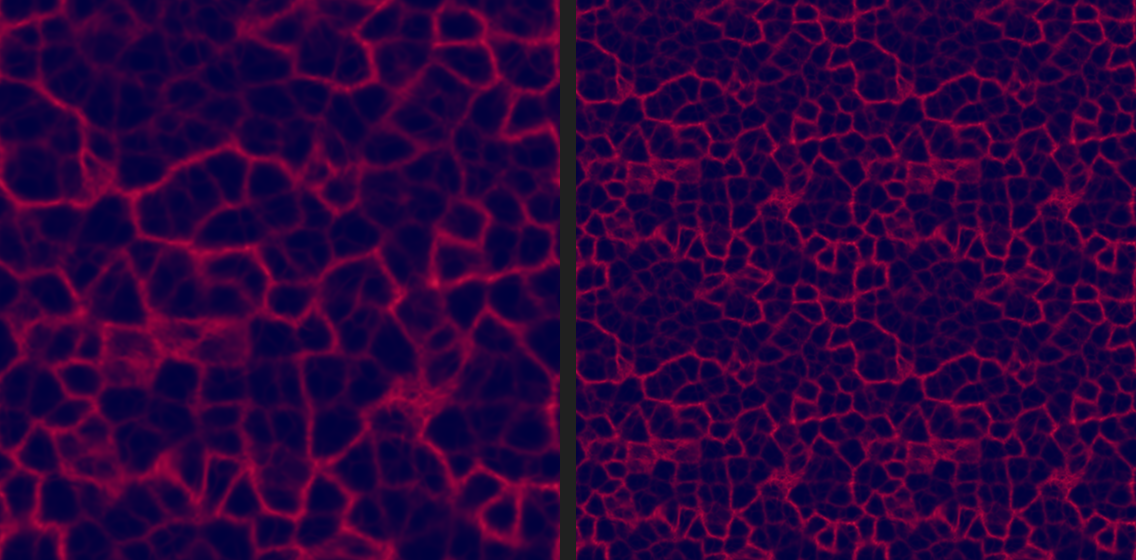
Left: one tile. Right: repeated 2 by 2.
This pattern is drawn by a Shadertoy shader. Its source:

```glsl
// Tileable web of soft crimson veins around dark, rounded navy cells.

#define CELLS 14.0        // cells per side (even, so that groups wrap)
#define SHARPNESS 9.2     // falloff of the veins, per cell
#define MAIN_VEINS 0.36   // strength of veins between cell groups
#define SIDE_VEINS 0.22   // strength of veins between all cells
#define FINE_CELLS 28.0   // cells per side of the faint filaments (even)
#define FINE_SHARPNESS 7.5 // falloff of the filaments, per cell
#define FINE_VEINS 0.15   // strength of the faint filaments
#define BEND 0.028        // large bending of the veins, in canvas units
#define WOBBLE 0.008      // small bending of the veins, in canvas units
#define GRAIN 0.80        // mottling along the veins

const vec3 NAVY = vec3(0.0, 0.0, 0.24);
const vec3 CRIMSON = vec3(1.0, 0.0, 0.0);
const vec3 HOT_TINT = vec3(0.0, 0.06, 0.03);

vec2 hash2(vec2 p) {
    vec3 q = fract(p.xyx * vec3(0.1031, 0.1030, 0.0973));
    q += dot(q, q.yzx + 33.33);
    return fract((q.xx + q.yz) * q.zy);
}

// Two channels of value noise that wrap after one canvas.
vec2 wrapNoise(vec2 uv, float repeats, float salt) {
    vec2 p = uv * repeats;
    vec2 cell = floor(p);
    vec2 f = fract(p);
    f = f * f * (3.0 - 2.0 * f);
    vec2 a = hash2(mod(cell, repeats) + salt);
    vec2 b = hash2(mod(cell + vec2(1.0, 0.0), repeats) + salt);
    vec2 c = hash2(mod(cell + vec2(0.0, 1.0), repeats) + salt);
    vec2 d = hash2(mod(cell + 1.0, repeats) + salt);
    return mix(mix(a, b, f.x), mix(c, d, f.x), f.y);
}

// Smooth Voronoi borders. x: borders of all cells, y: borders of cell groups,
// whose strength depends on how far the directions of two groups differ.
vec2 cellWeb(vec2 uv, float cells, float sharpness, float salt) {
    vec2 p = uv * cells;
    vec2 base = floor(p);
    float total = 0.0;
    float squares = 0.0;
    vec2 lean = vec2(0.0);
    for (int y = -2; y <= 2; y++) {
        for (int x = -2; x <= 2; x++) {
            vec2 cell = base + vec2(x, y);
            vec2 id = mod(cell, cells);
            vec2 seed = cell + hash2(id + salt);
            float weight = exp(-sharpness * length(seed - p));

            vec2 loose = id + 2.0 * hash2(id + salt + 57.0);
            vec2 group = mod(floor(0.5 * loose), 0.5 * cells);
            vec2 direction = normalize(hash2(group + salt + 91.0) - 0.4999);

            total += weight;
            squares += weight * weight;
            lean += weight * direction;
        }
    }
    lean /= total;
    return vec2(1.0 - squares / (total * total), 1.0 - dot(lean, lean));
}

void mainImage(out vec4 fragColor, in vec2 fragCoord) {
    vec2 uv = fragCoord / iResolution.xy;

    // Bend the plane so that the veins curve.
    vec2 bent = uv + BEND * (wrapNoise(uv, 9.0, 3.0) - 0.5)
                   + WOBBLE * (wrapNoise(uv, 31.0, 17.0) - 0.5);

    // Main and side veins.
    vec2 web = cellWeb(bent, CELLS, SHARPNESS, 5.0);
    float glow = MAIN_VEINS * web.y + SIDE_VEINS * web.x;

    // Faint filaments, stronger in small patches.
    float patches = smoothstep(0.2, 0.8, wrapNoise(uv, 17.0, 61.0).x);
    vec2 filaments = cellWeb(bent.yx, FINE_CELLS, FINE_SHARPNESS, 73.0);
    glow += FINE_VEINS * mix(0.3, 1.0, patches) * 0.5 * (filaments.x + filaments.y);

    // Mottling along the veins.
    float mottle = 0.5 * (wrapNoise(bent, 64.0, 29.0).x
                        + wrapNoise(bent, 120.0, 43.0).y);
    glow *= 1.0 + GRAIN * (mottle - 0.5);

    // Dark cells to crimson veins.
    glow = min(glow, 0.8);
    vec3 color = NAVY + CRIMSON * glow + HOT_TINT * smoothstep(0.5, 0.8, glow);
    fragColor = vec4(color, 1.0);
}
```
